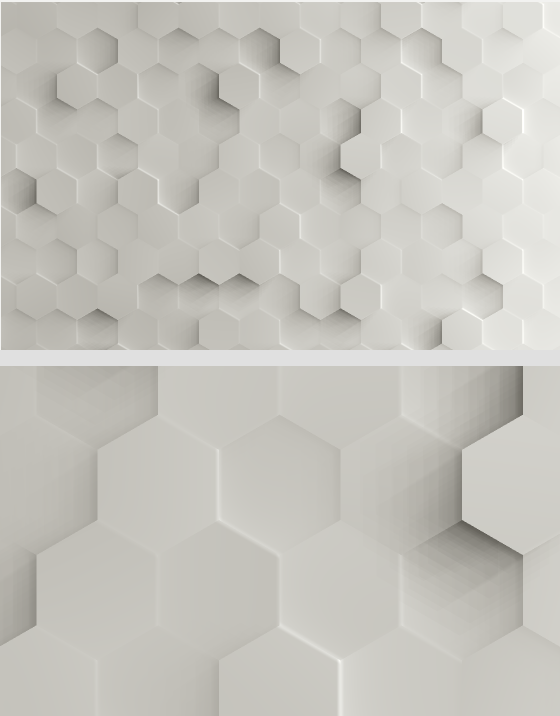
Top, the full canvas; bottom, a detail of the centre.
Give the GLSL for this pattern, as a Shadertoy shader.

```glsl
const float TILE_WIDTH = 0.1158;               // flat to flat, canvas height = 1
const vec2  ORIGIN = vec2(0.047, 0.052);
const vec2  LATTICE = TILE_WIDTH * vec2(1.0, 1.7320508);
const float LIGHT_ANGLE = 0.42;
const float LIGHT_SPREAD = 1.3;
const int   RAYS = 4;
const int   STEPS = 7;
const float SHADOW_REACH = 0.105;
const float SHADOW_STRENGTH = 0.42;
const float RIM_WIDTH = 0.0042;
const float RIM_STRENGTH = 0.22;
const float CONTACT_WIDTH = 0.007;
const float CONTACT_STRENGTH = 0.13;
const float GLOW_WIDTH = 0.018;
const float GLOW_STRENGTH = 0.09;
const float TONE_LEFT = 0.735;
const float TONE_RIGHT = 0.915;
const vec3  SHADE_TINT = vec3(0.004, -0.005, -0.034);
const vec3  LIGHT_TINT = vec3(0.002, 0.001, -0.018);
const vec3  BORDER_COLOR = vec3(0.95, 0.95, 0.94);
const vec2  BORDER = vec2(0.003, 0.006);       // left, top

float hash(vec2 id) {
    vec3 v = fract(vec3(id.xyx) * vec3(0.1031, 0.1030, 0.0973) + 0.37);
    v += dot(v, v.yzx + 33.33);
    return fract((v.x + v.y) * v.z);
}

float bump(float x, float center, float width) {
    float d = (x - center) / width;
    return exp(-d * d);
}

// Offset from the centre of the nearest hexagon
vec2 hexLocal(vec2 p) {
    vec2 a = p - LATTICE * round(p / LATTICE);
    vec2 q = p - 0.5 * LATTICE;
    vec2 b = q - LATTICE * round(q / LATTICE);
    return dot(a, a) < dot(b, b) ? a : b;
}

vec2 hexId(vec2 p) {
    return round(2.0 * (p - hexLocal(p)) / LATTICE);
}

// Random relief with a valley, a ridge beside it and a flat right end
float tileHeight(vec2 p) {
    vec2 id = hexId(p);
    float x = 0.5 * id.x * LATTICE.x + ORIGIN.x;
    float h = hash(id + 40.0);
    h *= 1.0 - 0.65 * bump(x, 0.96, 0.06);
    h += 0.3 * bump(x, 1.08, 0.06);
    return h * (1.0 - 0.75 * smoothstep(1.42, 1.58, x));
}

// Soft shadow gathered along a fan of rays toward the light
float castShadow(vec2 p, float height) {
    float sum = 0.0;
    for (int r = 0; r < RAYS; r++) {
        float turn = (float(r) + 0.5) / float(RAYS) - 0.5;
        float angle = LIGHT_ANGLE + LIGHT_SPREAD * turn;
        vec2 ray = SHADOW_REACH * vec2(cos(angle), sin(angle));
        for (int s = 0; s < STEPS; s++) {
            float t = (float(s) + 0.5) / float(STEPS);
            sum += max(tileHeight(p + ray * t) - height - 0.3 * t, 0.0);
        }
    }
    return sum / float(RAYS * STEPS);
}

// Lit rims, contact shadows and light bounced off side walls
float edgeLight(vec2 p, float height) {
    vec2 local = hexLocal(p);
    vec2 center = p - local;
    vec2 light = vec2(cos(LIGHT_ANGLE), sin(LIGHT_ANGLE));
    float sum = 0.0;
    for (int k = 0; k < 6; k++) {
        float angle = float(k) * 1.0471976;
        vec2 dir = vec2(cos(angle), sin(angle));
        float edge = max(0.5 * TILE_WIDTH - dot(local, dir), 0.0);
        float facing = dot(dir, light);
        float rise = tileHeight(center + TILE_WIDTH * dir) - height;
        float rim = 1.0 - smoothstep(0.0, RIM_WIDTH, edge);
        if (rise < 0.0) {
            sum -= RIM_STRENGTH * rise * max(facing, 0.0) * rim;
        } else if (facing > 0.0) {
            sum -= CONTACT_STRENGTH * rise * facing * exp(-edge / CONTACT_WIDTH);
        } else {
            float glow = GLOW_STRENGTH * exp(-edge / GLOW_WIDTH);
            sum -= rise * facing * (glow + 0.5 * RIM_STRENGTH * rim);
        }
    }
    return sum;
}

vec3 shade(vec2 uv) {
    float across = uv.x * iResolution.y / iResolution.x;
    vec2 p = uv - ORIGIN;
    vec2 id = hexId(p);
    float height = tileHeight(p);
    float tone = mix(TONE_LEFT, TONE_RIGHT, across * across);
    tone += 0.02 * sin(3.0 * uv.y) * (1.0 - across) - 0.01;
    // Slight tilt and tone of each face
    float tilt = 6.2831853 * hash(id + 91.0);
    tone += 0.022 * (hash(id + 17.0) - 0.5);
    tone += 0.2 * dot(hexLocal(p), vec2(cos(tilt), sin(tilt)));
    tone -= SHADOW_STRENGTH * castShadow(p, height);
    tone += edgeLight(p, height);
    return tone + mix(SHADE_TINT, LIGHT_TINT, smoothstep(0.7, 0.92, tone));
}

void mainImage(out vec4 fragColor, in vec2 fragCoord) {
    // Four samples per pixel smooth the tile edges
    vec3 color = vec3(0.0);
    for (int i = 0; i < 4; i++) {
        vec2 jitter = 0.5 * vec2(i % 2, i / 2) - 0.25;
        color += 0.25 * shade((fragCoord + jitter) / iResolution.y);
    }
    vec2 uv = fragCoord / iResolution.y;
    float pixel = 1.0 / iResolution.y;
    vec2 inside = smoothstep(-0.5 * pixel, 0.5 * pixel, vec2(uv.x, 1.0 - uv.y) - BORDER);
    color = mix(BORDER_COLOR, color, inside.x * inside.y);
    fragColor = vec4(clamp(color, 0.0, 1.0), 1.0);
}
```
